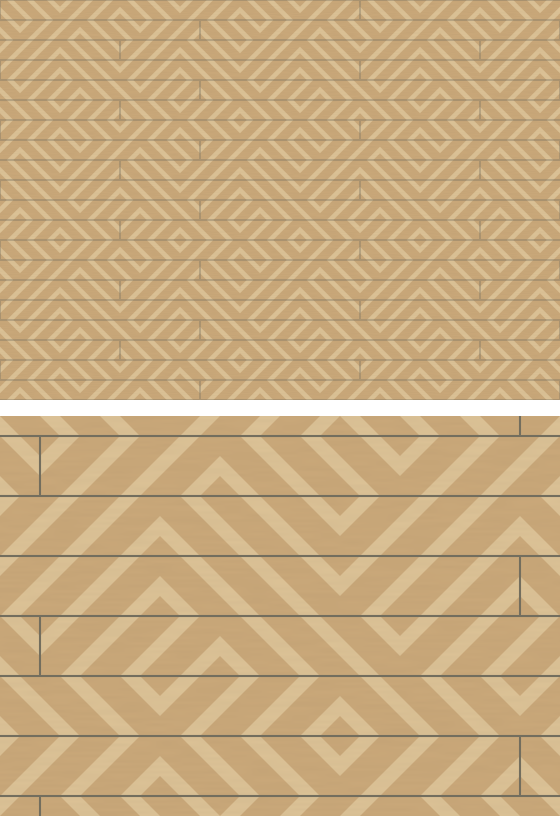
Top, the full canvas; bottom, a detail of the centre.
A Shadertoy shader for this pattern:

```glsl
float hash(vec2 p) {
    return fract(sin(dot(p, vec2(127.1, 311.7))) * 43758.5);
}

float noise(vec2 p) {
    vec2 i = floor(p), f = fract(p);
    f = f * f * (3.0 - 2.0 * f);
    return mix(mix(hash(i), hash(i + vec2(1, 0)), f.x),
               mix(hash(i + vec2(0, 1)), hash(i + vec2(1, 1)), f.x), f.y);
}

// Share of a pixel covered by a thin line at distance d
float lineCoverage(float d, float halfWidth, float pixel) {
    return clamp(0.5 + (halfWidth - d) / pixel, 0.0, 1.0)
         - clamp(0.5 - (halfWidth + d) / pixel, 0.0, 1.0);
}

void mainImage(out vec4 fragColor, in vec2 fragCoord) {
    // One unit is a board's height; 28 units span the width, rows count from the top
    float pixel = 28.0 / iResolution.x;
    vec2 p = vec2(fragCoord.x, iResolution.y - fragCoord.y) * pixel;
    float row = floor(p.y);

    // Boards are 18 units long, staggered over three rows
    float stagger = vec3(0.0, 10.0, 6.0)[int(mod(row, 3.0))];
    float along = p.x - stagger;

    // Zigzag inlay, flipped by half a period on every other pair of rows
    float flip = 3.0 * mod(floor(row / 2.0), 2.0);
    float zigzag = abs(mod(along - flip + 3.0, 6.0) - 3.0);
    float band = abs(fract(p.y - zigzag) - 0.5);
    float inlay = clamp(0.5 + (1.0 / 6.0 - band) / (1.414 * pixel), 0.0, 1.0);
    vec3 color = mix(vec3(0.78, 0.65, 0.47), vec3(0.85, 0.75, 0.58), inlay);

    // Faint wood grain, different on each board
    vec2 board = vec2(floor(along / 18.0), row);
    float grain = noise(p * vec2(2.5, 22.0) + 40.0 * hash(board)) - 0.5;
    color *= 1.0 + 0.02 * grain;

    // Seams between rows and at board ends
    float rowSeam = lineCoverage(abs(fract(p.y + 0.5) - 0.5), 0.0175, pixel);
    float endSeam = lineCoverage(abs(mod(along + 9.0, 18.0) - 9.0), 0.0175, pixel);
    color = mix(color, vec3(0.45, 0.43, 0.37), max(rowSeam, endSeam));

    fragColor = vec4(color, 1.0);
}
```
